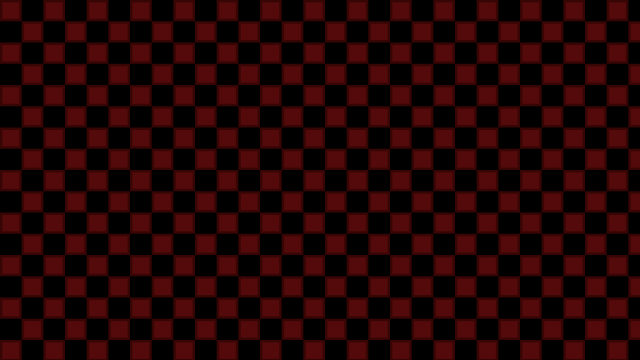
Write a WebGL 2 fragment shader that draws this pattern.

```glsl
#version 300 es
precision highp float;

uniform vec2 u_resolution;
out vec4 outColor;

// Antialiased coverage of the region where dist > 0
float coverage(float dist, float pixel) {
    return clamp(dist / pixel + 0.5, 0.0, 1.0);
}

void main() {
    // Canvas heights, measured from the upper left corner
    vec2 p = vec2(gl_FragCoord.x, u_resolution.y - gl_FragCoord.y) / u_resolution.y;
    float pixel = 1.0 / u_resolution.y;

    // Checkerboard cells, slightly wider than tall
    vec2 cellSize = vec2(26.0, 25.5) / 432.0;
    vec2 cell = floor(p / cellSize);
    vec2 local = fract(p / cellSize);

    // Distance to the nearest cell edge, positive inside red cells
    vec2 toEdge = min(local, 1.0 - local) * cellSize;
    float edgeDist = min(toEdge.x, toEdge.y);
    bool isRed = mod(cell.x + cell.y, 2.0) < 0.5;
    float dist = isRed ? edgeDist : -edgeDist;

    // Dark frame around a brighter center
    vec3 frameColor = vec3(0.22, 0.02, 0.02);
    vec3 centerColor = vec3(0.33, 0.04, 0.04);
    vec3 color = frameColor * coverage(dist, pixel);
    color = mix(color, centerColor, coverage(dist - 3.0 / 432.0, pixel));

    outColor = vec4(color, 1.0);
}
```
